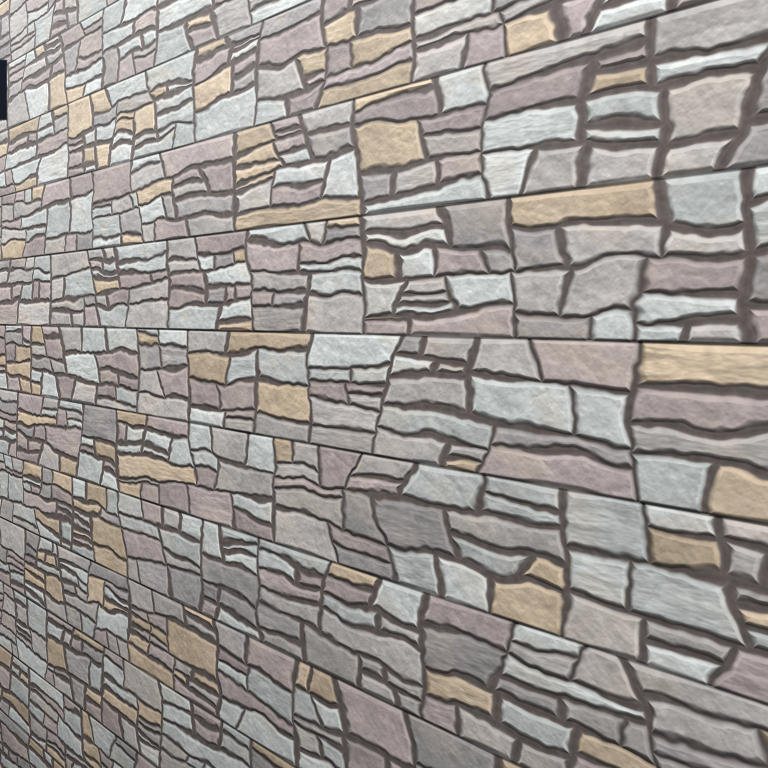
Write a WebGL 1 fragment shader that draws this texture.

```glsl
precision highp float;
// Stacked ledgestone cladding on a wall that recedes to the left.
uniform vec2 u_resolution;

const float PANEL = 2.5; // panel width, in panel heights

float hash(vec2 p) {
  vec3 q = fract(p.xyx * 0.1031);
  q += dot(q, q.yzx + 33.33);
  return fract((q.x + q.y) * q.z);
}

float noise(vec2 p) {
  vec2 i = floor(p), f = fract(p);
  f = f * f * (3.0 - 2.0 * f);
  return mix(mix(hash(i), hash(i + vec2(1, 0)), f.x),
             mix(hash(i + vec2(0, 1)), hash(i + 1.0), f.x), f.y);
}

float fbm(vec2 p) {
  float sum = 0.0, amp = 0.5;
  for (int i = 0; i < 4; i++) {
    sum += amp * noise(p);
    p = mat2(1.6, 1.2, -1.2, 1.6) * p + 7.3;
    amp *= 0.55;
  }
  return sum;
}

// Splits each panel by slanted cuts. Returns joint distance, seam distance, stone id.
vec3 stoneAt(vec2 p) {
  // ragged outlines
  vec2 warp = (vec2(noise(p * 4.0), noise(p * 4.0 + 31.0)) - 0.5) * 0.08;
  warp += (vec2(noise(p * 17.0), noise(p * 17.0 + 17.0)) - 0.5) * 0.02;

  float row = floor(p.y);
  float x = (p.x + warp.x) / PANEL + hash(vec2(row + 40.0, 7.0));
  vec2 q = vec2(fract(x) * PANEL, fract(p.y));
  vec2 lo = vec2(0.0), size = vec2(PANEL, 1.0);
  float seam = min(q.y, 1.0 - q.y);
  float joint = min(q.x, PANEL - q.x);
  float id = hash(vec2(floor(x) + 20.0, row + 50.0));
  q.y += warp.y;

  for (int i = 0; i < 7; i++) {
    float k = float(i);
    float r1 = hash(vec2(id * 173.0, k));
    float r2 = hash(vec2(id * 311.0, k + 9.0));
    float r3 = hash(vec2(id * 227.0, k + 21.0));
    if (size.x * size.y < mix(0.06, 0.42, r3 * r3)) break;
    bool wide = size.x > size.y * (1.7 + 1.5 * r2);
    vec2 axis = wide ? vec2(1, 0) : vec2(0, 1);
    float t = mix(0.3, 0.7, r1);
    float slant = (fract(r2 * 7.0) - 0.5) * (wide ? 0.8 : 0.2);
    float d = dot(q - lo - size * t, axis) - slant * dot(q - lo - size * 0.5, axis.yx);
    float side = step(0.0, d);
    joint = min(joint, abs(d));
    lo += axis * side * size * t;
    size *= mix(vec2(1.0), vec2(mix(t, 1.0 - t, side)), axis);
    id = hash(vec2(id * 97.3 + side * 31.0, k + 3.0));
  }
  return vec3(joint, seam, id);
}

// Some joints are tight, others show a band of mortar.
float jointWidth(vec2 p) {
  return mix(0.0, 0.022, smoothstep(0.3, 0.8, noise(p * 2.3 + 11.0)));
}

// Relief: rounded stones with broken, partly layered faces.
float relief(vec2 p, vec3 s) {
  float w = jointWidth(p);
  float rise = smoothstep(w, w + 0.036, min(s.x, s.y + 0.012));
  float layered = step(0.75, fract(s.z * 13.0));
  float rough = fbm(p * mix(vec2(8.0), vec2(4.0, 13.0), layered) + s.z * 40.0);
  float chip = abs(fbm(p * 3.0 + s.z * 70.0) - 0.45);
  return rise * (0.03 + 0.03 * s.z + 0.07 * rough + 0.13 * min(chip, 0.12));
}

vec3 stoneColor(float id) {
  float pick = fract(id * 29.0);
  vec3 c = vec3(0.58, 0.565, 0.565);               // slate
  if (pick < 0.91) c = vec3(0.70, 0.635, 0.55);    // sandstone
  if (pick < 0.76) c = vec3(0.61, 0.57, 0.565);    // mauve
  if (pick < 0.54) c = vec3(0.645, 0.63, 0.62);    // warm grey
  if (pick < 0.28) c = vec3(0.695, 0.71, 0.705);   // pale grey
  return c * (0.94 + 0.16 * fract(id * 57.0));
}

vec3 wall(vec2 uv) {
  // perspective: panel height grows to the right
  float depth = uv.x + 0.552;
  vec2 p = vec2(20.0 - 7.8 / depth, (uv.y - 0.577 + 0.026 * uv.x) / (0.151 * depth));

  vec3 s = stoneAt(p);
  float e = 0.012, w = jointWidth(p);
  vec2 px = p + vec2(e, 0.0), py = p + vec2(0.0, e);
  float h = relief(p, s);
  vec2 slope = (vec2(relief(px, stoneAt(px)), relief(py, stoneAt(py))) - h) / e;

  // stone face over recessed mortar
  float grain = fbm(p * 24.0 + 5.0), stain = fbm(p * 2.6 + s.z * 20.0);
  vec3 face = stoneColor(s.z) * (0.83 + 0.17 * grain + 0.22 * stain);
  face = mix(face, vec3(0.68, 0.63, 0.57), 0.35 * smoothstep(0.5, 0.75, stain));
  vec3 mortar = vec3(0.51, 0.47, 0.455) * (0.8 + 0.3 * grain);
  vec3 c = mix(mortar, face, smoothstep(w, w + 0.02, s.x));

  // light from above, soft occlusion, dark panel seams
  c *= clamp(1.01 - 0.15 * slope.y - 0.04 * slope.x, 0.5, 1.16);
  c *= mix(0.74, 1.0, smoothstep(0.0, 0.045, s.x));
  float gap = smoothstep(0.003, 0.018, s.y);
  c *= mix(1.0, 0.3 + 0.7 * gap, 0.35 + 0.65 * noise(p * 2.0));

  // daylight falls off downwards, most strongly at the far end
  float far = 1.0 - uv.x;
  c *= 1.0 + (uv.y - 0.5) * (0.14 + 0.36 * far);
  c = mix(c, vec3(0.8, 0.81, 0.82), 0.26 * far * smoothstep(0.5, 1.0, uv.y));

  // dark fitting at the left edge
  vec2 box = abs(uv - vec2(0.0, 0.883)) - vec2(0.009, 0.039);
  return mix(vec3(0.1, 0.12, 0.16), c, smoothstep(-0.001, 0.001, max(box.x, box.y)));
}

void main() {
  vec3 sum = vec3(0.0);
  for (int i = 0; i < 4; i++) {
    vec2 jitter = vec2(mod(float(i), 2.0), floor(float(i) / 2.0)) * 0.5 - 0.25;
    sum += wall((gl_FragCoord.xy + jitter) / u_resolution);
  }
  gl_FragColor = vec4(sum / 4.0, 1.0);
}
```
